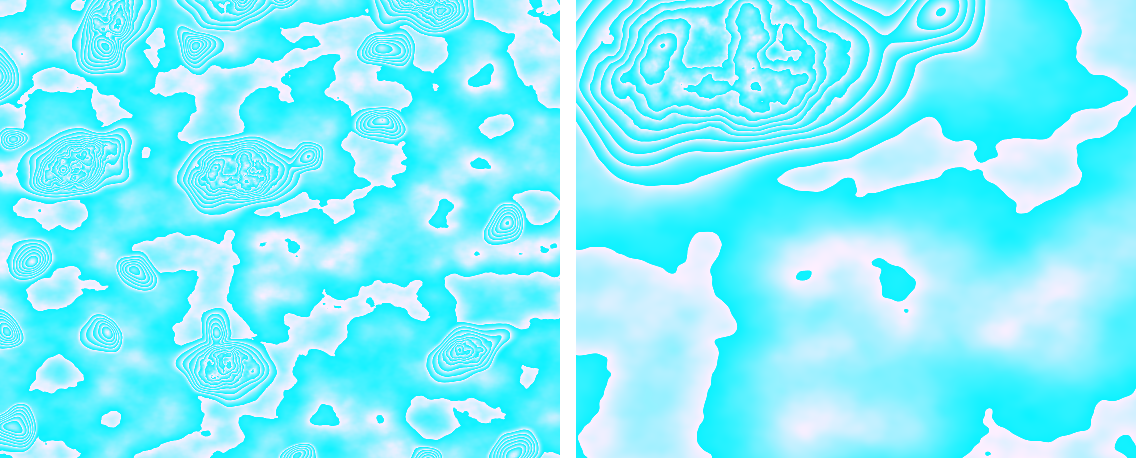
Left, the full canvas; right, a detail of the centre.
This texture is drawn by a Shadertoy shader. Its source:

```glsl
// Draws a cyan and pale-lilac height map whose tone wraps at each level, with ringed peaks.

const vec3 CYAN = vec3(0.05, 0.95, 1.0);
const vec3 LILAC = vec3(1.0, 0.938, 1.0);

vec2 hash22(vec2 p) {
    vec3 q = fract(p.xyx * vec3(0.1031, 0.1030, 0.0973));
    q += dot(q, q.yzx + 33.33);
    return fract((q.xx + q.yz) * q.zy);
}

float valueNoise(vec2 p) {
    vec2 cell = floor(p);
    vec2 f = fract(p);
    vec2 s = f * f * (3.0 - 2.0 * f);
    float low = mix(hash22(cell).x, hash22(cell + vec2(1, 0)).x, s.x);
    float high = mix(hash22(cell + vec2(0, 1)).x, hash22(cell + vec2(1, 1)).x, s.x);
    return mix(low, high, s.y);
}

// Layered noise, normalised to 0..1
float fbm(vec2 p, float gain) {
    float sum = 0.0, total = 0.0, weight = 1.0;
    for (int i = 0; i < 5; i++) {
        sum += weight * valueNoise(p);
        total += weight;
        weight *= gain;
        p = mat2(1.6, 1.2, -1.2, 1.6) * p + 17.3;
    }
    return sum / total;
}

mat2 rotation(float angle) {
    float c = cos(angle), s = sin(angle);
    return mat2(c, -s, s, c);
}

// Scattered oval peaks, at most one per grid cell
float peaks(vec2 p, float cellSize, float radius, float height, float stretch, float odds, float seed) {
    float sum = 0.0;
    vec2 home = floor(p / cellSize);
    for (int y = -1; y <= 1; y++) {
        for (int x = -1; x <= 1; x++) {
            vec2 id = home + vec2(x, y);
            vec2 place = hash22(id + seed);
            vec2 shape = hash22(id + seed + 57.0);
            vec2 d = p - (id + 0.2 + 0.6 * place) * cellSize;
            d = rotation(1.4 * (place.x - 0.3)) * d;
            d.y *= mix(1.0, stretch, place.y);
            float size = mix(0.6, 1.0, shape.x);
            float slope = 1.0 - smoothstep(0.0, 1.0, length(d) / (radius * size));
            sum += step(shape.y, odds) * height * size * slope;
        }
    }
    return sum;
}

float heightField(vec2 p) {
    // Rolling ground, a little wider than tall
    float ground = 1.25 + 2.6 * (fbm(p * vec2(8.5, 11.0) + 31.0, 0.4) - 0.5);

    // Bent outlines for the peaks
    vec2 bend = vec2(valueNoise(p * 18.0 + 40.0), valueNoise(p * 18.0 + 90.0)) - 0.5;
    vec2 q = p + 0.035 * bend + 3.0;
    float broad = peaks(q, 0.42, 0.18, 11.0, 2.0, 0.75, 11.0);
    float small = peaks(q, 0.21, 0.068, 7.0, 1.3, 0.45, 5.0);

    // Rugged tops on the broad peaks
    float rough = fbm(p * 30.0 + 7.0, 0.4) - 0.5;
    broad *= 1.0 + 1.1 * rough * smoothstep(1.0, 5.0, broad);
    return ground + broad + small;
}

// Sawtooth with a softened drop
float softFract(float h, float width) {
    float t = fract(h);
    return min(t / (1.0 - width), (1.0 - t) / width);
}

void mainImage(out vec4 fragColor, in vec2 fragCoord) {
    vec2 p = fragCoord / iResolution.y;
    float h = heightField(p);
    float tone = softFract(h, clamp(0.5 * fwidth(h), 0.001, 0.5));
    float blend = 0.75 * tone + 0.25 * tone * tone * tone;
    fragColor = vec4(mix(CYAN, LILAC, blend), 1.0);
}
```
